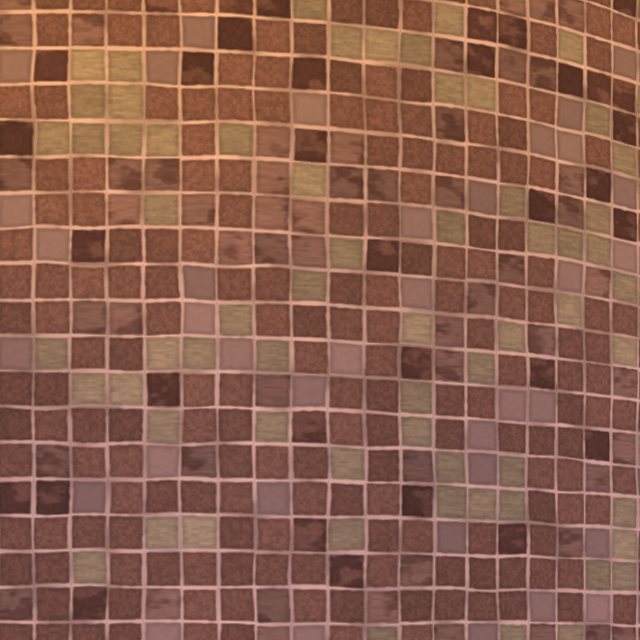
Give the GLSL for this texture, as a WebGL 1 fragment shader.

```glsl
precision highp float;
// Small glazed mosaic tiles on a curved wall, with pale pink grout lines.
// The grid is bent by a smooth warp; each cell hashes its glaze, size and stains,
// and noise adds speckle, streaks and uneven grout under a warm light from above.

uniform vec2 u_resolution;

#define COLUMNS 17.38      // columns across before the wall turns away
#define ROWS 17.82         // rows up the left edge
#define TURN 8.4           // crowding of columns toward the right
#define SAG 0.115          // downward bend of rows toward the right
#define TILE_HALF 0.452    // half tile size, in cells
#define SOFTNESS 0.045     // edge blur, in cells
#define WOBBLE 0.09        // unevenness of the grid lines
#define BROWN vec3(0.455, 0.292, 0.235)
#define PINK vec3(0.550, 0.400, 0.350)
#define OLIVE vec3(0.570, 0.450, 0.345)
#define DARK vec3(0.330, 0.200, 0.165)
#define GROUT vec3(0.750, 0.565, 0.490)

float hash(vec2 p) {
  vec3 q = fract(vec3(p.xyx) * 0.1031);
  q += dot(q, q.yzx + 33.33);
  return fract((q.x + q.y) * q.z);
}

float noise(vec2 p) {
  vec2 i = floor(p), f = fract(p);
  f = f * f * (3.0 - 2.0 * f);
  return mix(mix(hash(i), hash(i + vec2(1.0, 0.0)), f.x),
             mix(hash(i + vec2(0.0, 1.0)), hash(i + vec2(1.0, 1.0)), f.x), f.y);
}

float fbm(vec2 p) {
  float sum = 0.0, amp = 0.5;
  for (int i = 0; i < 3; i++) {
    sum += amp * noise(p);
    p = p * 2.1 + 17.0;
    amp *= 0.5;
  }
  return sum / 0.875;
}

// Canvas position to cell units on the bent wall.
vec2 wallGrid(vec2 p) {
  float turn = max(p.x - 0.56, 0.0);
  float x = COLUMNS * p.x + 0.09 + TURN * turn * turn;
  float y = (p.y / (1.0 - SAG * p.x * p.x * p.x) - 0.027) * ROWS;
  return vec2(x, y) + 30.0;
}

float roundedBox(vec2 p, vec2 halfSize, float radius) {
  vec2 q = abs(p) - halfSize + radius;
  return length(max(q, 0.0)) + min(max(q.x, q.y), 0.0) - radius;
}

// Glaze colour: one of four kinds, with its own surface marks.
vec3 glaze(vec2 cell, vec2 g) {
  float kind = hash(cell + 3.7);
  vec2 seed = 40.0 * vec2(hash(cell + 11.3), hash(cell + 23.9));
  float speckle = fbm(g * 11.0) - 0.5;
  float streak = noise(g * vec2(3.5, 15.0) + seed) - 0.5;
  float stain = smoothstep(0.48, 0.72, fbm(g * vec2(1.6, 2.6) + seed));

  vec3 color = BROWN * (1.0 + 0.32 * speckle);
  if (kind < 0.15) {
    color = OLIVE * (1.0 + 0.14 * streak + 0.12 * speckle);
  } else if (kind < 0.30) {
    color = PINK * (1.0 + 0.07 * speckle);
  } else if (kind < 0.38) {
    color = mix(DARK, BROWN, 0.8 * stain) * (1.0 + 0.2 * speckle);
  } else if (kind < 0.52) {
    color = mix(mix(BROWN, PINK, 0.45), DARK, 0.65 * stain);
    color *= 1.0 + 0.14 * streak;
  }
  return color * (0.92 + 0.18 * hash(cell + 31.1));
}

void main() {
  vec2 uv = gl_FragCoord.xy / u_resolution;
  vec2 g = wallGrid(uv);
  vec2 bend = vec2(noise(g * 0.8), noise(g * 0.8 + 51.0)) - 0.5;
  vec2 w = g + WOBBLE * bend;

  // Tile outline with slight differences in placing and size
  vec2 cell = floor(w);
  vec2 jitter = vec2(hash(cell + 5.1), hash(cell + 7.7)) - 0.5;
  vec2 p = fract(w) - 0.5 - 0.04 * jitter;
  vec2 halfSize = vec2(TILE_HALF) + 0.02 * jitter.yx;
  float ragged = 0.03 * (noise(g * 6.0) - 0.5);
  float d = roundedBox(p, halfSize, 0.05) + ragged;
  float blur = max(SOFTNESS, ROWS / u_resolution.y);
  float joint = smoothstep(-blur, blur, d);

  // Tile face, darker just inside its rim
  vec3 tile = glaze(cell, g);
  tile *= 1.0 - 0.10 * smoothstep(-0.16, -0.03, d);

  // Grout, brighter along the horizontal joints and dull in patches
  float level = smoothstep(-0.04, 0.04, abs(p.y) - abs(p.x));
  float wear = noise(g * 1.3 + 9.0);
  vec3 grout = GROUT * (0.84 + 0.10 * level + 0.22 * wear);
  float cover = joint * mix(0.72, 1.0, smoothstep(0.15, 0.5, wear));
  vec3 color = mix(tile, grout, cover);

  // Warm light at the top, cooler and mauve below
  vec3 light = mix(vec3(0.96, 0.97, 1.08), vec3(1.07, 1.02, 0.90),
                   smoothstep(0.2, 0.95, uv.y));
  float glow = exp(-5.0 * dot(uv - vec2(0.1, 0.95), uv - vec2(0.1, 0.95)));
  light += glow * vec3(0.10, 0.08, 0.01);
  light *= 0.97 + 0.10 * noise(uv * 3.0 + 4.0);
  gl_FragColor = vec4(clamp(color * light, 0.0, 1.0), 1.0);
}
```
